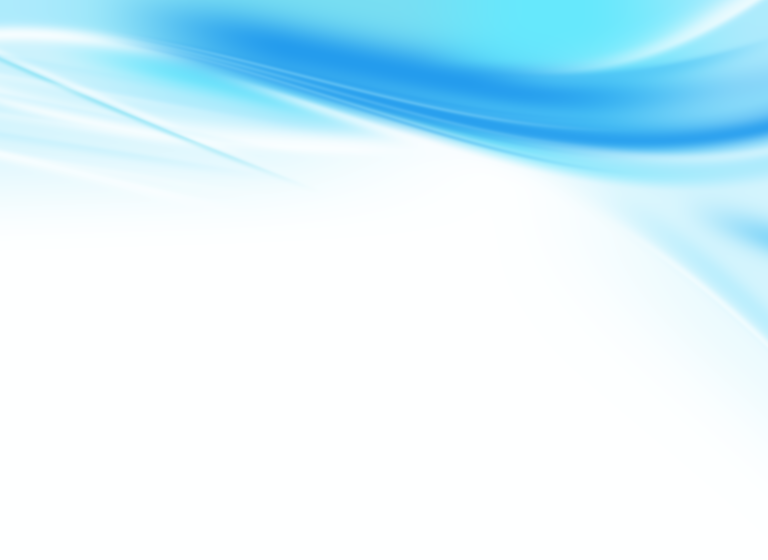
Give the GLSL for this background, as a WebGL 1 fragment shader.

```glsl
precision highp float;
// Flowing blue and cyan silk waves across the top of a white field.
// Each wave is a smooth curve depth = f(x); soft Gaussian streaks are
// layered along these curves, then fine hashed strands add the sheen.

uniform vec2 u_resolution;

const vec3 WHITE = vec3(0.995, 1.0, 1.0);
const vec3 MIST = vec3(0.80, 0.95, 0.99);
const vec3 PALE = vec3(0.68, 0.92, 0.99);
const vec3 AQUA = vec3(0.47, 0.87, 0.95);
const vec3 CYAN = vec3(0.40, 0.91, 0.99);
const vec3 AZURE = vec3(0.30, 0.76, 0.96);
const vec3 DEEP = vec3(0.14, 0.61, 0.93);

// Depths of the waves at x = 0, 1/3, 2/3 and 1
const vec4 WAVE_EDGE = vec4(0.062, 0.139, 0.282, 0.314);
const vec4 UPPER_FOLD = vec4(0.0, 0.075, 0.160, 0.165);
const vec4 LOWER_FOLD = vec4(0.055, 0.130, 0.232, 0.228);
const vec4 FOLD_GAP = vec4(0.03, 0.110, 0.203, 0.175);
const vec4 SWOOSH = vec4(0.068, 0.164, 0.275, 0.38);
const float STRAND_WIDTH = 0.004;

float hash(float n) {
  return fract(sin(n * 12.9898) * 43758.5453);
}

// Cubic through four evenly spaced depths
float curve(float x, vec4 p) {
  float t = 3.0 * x;
  float a = t - 1.0, b = t - 2.0, c = t - 3.0;
  return -p.x * a * b * c / 6.0 + p.y * t * b * c / 2.0
       - p.z * t * a * c / 2.0 + p.w * t * a * b / 6.0;
}

// Rises over the first pair and falls over the second
float span(float x, float a, float b, float c, float d) {
  return smoothstep(a, b, x) * (1.0 - smoothstep(c, d, x));
}

// Blends a soft line with separate widths above and below it
void streak(inout vec3 col, vec3 tint, float dist, float above, float below, float amount) {
  float s = dist / (dist < 0.0 ? above : below);
  col = mix(col, tint, amount * exp(-s * s));
}

void main() {
  vec2 uv = gl_FragCoord.xy / u_resolution;
  float x = uv.x;
  float depth = 1.0 - uv.y;
  vec3 col = WHITE;

  // Left veil and its faint folds
  float leftFade = 1.0 - smoothstep(0.25, 0.68, x);
  col = mix(col, MIST, leftFade * (1.0 - smoothstep(0.14, 0.46, depth + 0.04 * x)));
  float fold = depth - curve(x, vec4(0.13, 0.205, 0.28, 0.34));
  streak(col, PALE, fold, 0.025, 0.022, 0.75 * span(x, 0.04, 0.25, 0.36, 0.56));
  streak(col, WHITE, depth - curve(x, vec4(0.175, 0.258, 0.262, 0.25)),
         0.025, 0.012, 0.8 * (1.0 - smoothstep(0.45, 0.65, x)));
  streak(col, WHITE, depth - 0.275 - 0.33 * x, 0.008, 0.012, 0.6 * (1.0 - smoothstep(0.18, 0.34, x)));
  float crossing = depth - 0.105 - 0.62 * x + 0.12 * x * x;
  streak(col, AQUA, crossing, STRAND_WIDTH, 0.006, 0.55 * (1.0 - smoothstep(0.2, 0.43, x)));
  streak(col, WHITE, crossing + 0.010, 0.008, 0.005, 0.5 * (1.0 - smoothstep(0.2, 0.4, x)));
  for (int i = 0; i < 6; i++) {
    float k = float(i);
    float line = 0.10 + 0.035 * k + (0.18 + 0.12 * hash(k + 3.0)) * x;
    streak(col, mix(PALE, WHITE, mod(k, 2.0)), depth - line, 0.006, 0.010,
           0.3 * (1.0 - smoothstep(0.12, 0.42, x)));
  }

  // Right veil beneath a falling arc, with a soft outer glow
  float u = max(x - 0.68, 0.0);
  float arc = depth - 0.33 - 0.55 * u - 1.2 * u * u;
  float rightFade = smoothstep(0.62, 0.95, x);
  col = mix(col, MIST, 0.35 * rightFade * exp(-pow(max(arc, 0.0) / 0.16, 2.0)));
  col = mix(col, MIST, 0.75 * rightFade * (1.0 - smoothstep(-0.05, 0.008, arc)));
  streak(col, PALE, arc + 0.055, 0.03, 0.035, 0.6 * smoothstep(0.76, 0.95, x));
  streak(col, WHITE, arc + 0.012, 0.010, 0.006, 0.5 * smoothstep(0.75, 0.92, x));
  streak(col, AZURE, depth - 0.425 - 0.45 * (x - 1.0), 0.035, 0.03, 0.6 * smoothstep(0.87, 1.03, x));

  // Cyan swoosh under the wave
  streak(col, CYAN, depth - curve(x, SWOOSH), 0.035, 0.028, 0.85 * span(x, 0.04, 0.25, 0.34, 0.56));

  // Body of the wave
  float edge = depth - curve(x, WAVE_EDGE);
  vec3 body = mix(PALE, AQUA, smoothstep(0.0, 0.33, x));
  body = mix(body, CYAN, smoothstep(0.5, 0.7, x));
  body = mix(body, PALE, smoothstep(0.75, 1.0, x));
  col = mix(col, body, 1.0 - smoothstep(-0.025, 0.018, edge));

  // Deep folds, the lighter gap between them and the pale hem
  float upperAmount = smoothstep(0.1, 0.38, x) * (1.0 - 0.65 * smoothstep(0.65, 0.97, x));
  streak(col, DEEP, depth - curve(x, UPPER_FOLD), 0.05, 0.065, upperAmount);
  streak(col, AZURE, depth - curve(x, FOLD_GAP), 0.02, 0.018, 0.55 * smoothstep(0.35, 0.7, x));
  streak(col, PALE, depth - curve(x, FOLD_GAP), 0.03, 0.020, 0.5 * smoothstep(0.75, 1.0, x));
  streak(col, PALE, edge + 0.03, 0.032, 0.03, 0.8 * smoothstep(0.55, 0.8, x));
  streak(col, WHITE, edge + 0.045, 0.010, 0.012, 0.4 * smoothstep(0.6, 0.85, x));
  streak(col, DEEP, depth - curve(x, LOWER_FOLD), 0.025, 0.020, 0.9 * smoothstep(0.15, 0.5, x));

  // Bright arc at the upper right, with a blue line below
  float rise = max(x - 0.70, 0.0);
  float crest = depth - 0.126 + 1.6 * rise * rise;
  streak(col, WHITE, crest, 0.035, 0.012, 0.75 * smoothstep(0.60, 0.97, x));
  streak(col, CYAN, crest + 0.025, 0.04, 0.018, 0.5 * span(x, 0.53, 0.68, 0.78, 0.95));
  streak(col, AZURE, depth - 0.142 + 0.75 * rise * rise, 0.008, 0.018, 0.6 * span(x, 0.6, 0.75, 0.85, 1.05));

  // White band at the left and the highlight along the hem
  streak(col, WHITE, edge, 0.016, 0.014, 0.85 * (1.0 - smoothstep(0.06, 0.28, x)));
  streak(col, WHITE, edge - 0.018, 0.008, 0.012, 0.6 * span(x, 0.25, 0.42, 0.5, 0.66));

  // Fine strands following the wave
  for (int i = 0; i < 7; i++) {
    float k = float(i);
    float line = curve(x, mix(FOLD_GAP, WAVE_EDGE, (k + hash(k)) / 7.0));
    float amount = (0.15 + 0.2 * hash(k + 9.0)) * span(x, 0.12, 0.32, 0.55, 0.85);
    streak(col, mix(DEEP, PALE, mod(k, 2.0)), depth - line, STRAND_WIDTH, STRAND_WIDTH, amount);
  }

  gl_FragColor = vec4(col, 1.0);
}
```
